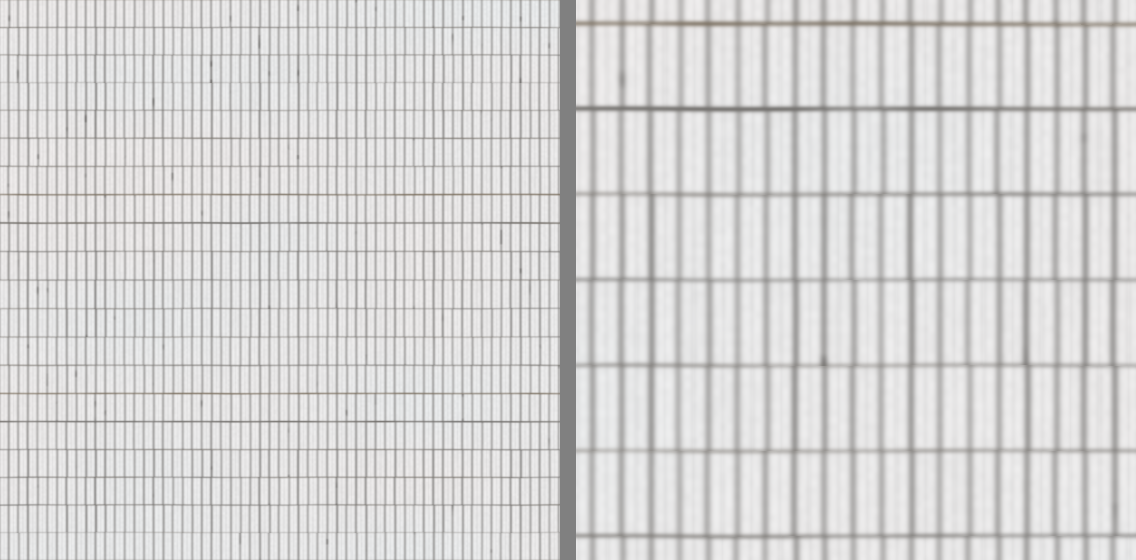
Left, the full canvas; right, a detail of the centre.
Write a WebGL 1 fragment shader that draws this pattern.

```glsl
precision highp float;
// Wall of slim pale upright tiles in a stacked grid with soft grey joints.
// Joints are gaussian lines around a repeated cell; hashes and smooth noise
// vary their darkness, tint and straightness from tile to tile.

uniform vec2 u_resolution;

const float COLUMNS = 58.0;
const float ROWS = 20.0;
const float COLUMN_SHIFT = 0.906;    // first upright joint, in tile widths
const float ROW_DRIFT = 0.003;       // slow unevenness of the row heights
const float BAND = 7.0;              // rows after which the wear recurs
const float UPRIGHT_WIDTH = 0.0026;  // gaussian radius, canvas units
const float LEVEL_WIDTH = 0.0018;
const float UPRIGHT_DEPTH = 0.45;
const float LEVEL_DEPTH = 0.48;
const float SHEEN_DEPTH = 0.035;     // faint grey stripe along each tile
const float GRAIN = 0.022;
const vec3 TILE = vec3(0.922, 0.921, 0.922);
const vec3 INK = vec3(0.445, 0.438, 0.430);
const vec3 STAIN = vec3(0.47, 0.42, 0.35);
const vec3 WARM = vec3(0.008, -0.002, -0.005);
const float TAU = 6.2831853;

float hash(vec2 p) {
  vec3 q = fract(vec3(p.xyx) * 0.1031);
  q += dot(q, q.yzx + 33.33);
  return fract((q.x + q.y) * q.z);
}

float noise(vec2 p) {
  vec2 i = floor(p);
  vec2 f = fract(p);
  f = f * f * (3.0 - 2.0 * f);
  float low = mix(hash(i), hash(i + vec2(1.0, 0.0)), f.x);
  float high = mix(hash(i + vec2(0.0, 1.0)), hash(i + vec2(1.0, 1.0)), f.x);
  return mix(low, high, f.y);
}

float softLine(float distance, float radius) {
  float r = distance / radius;
  return exp(-r * r);
}

// Darkness of a level joint, counted downwards from the top edge
float levelStrength(float line) {
  float phase = mod(line, BAND);
  float strength = 0.72 + 0.4 * hash(vec2(line, 5.0));
  if (line > 1.5 && phase < 0.5) strength = 1.35;
  if (line > 1.5 && abs(phase - 1.0) < 0.5) strength = 1.6;
  if (abs(mod(line, 16.0) - 3.0) < 0.5) strength = 0.45;
  if (line < 0.5 || line > ROWS - 0.5) strength = 0.4;
  return strength;
}

// Darkness of one upright joint within one row, with short darker streaks
float uprightStrength(float column, float row, float along) {
  float phase = mod(row, BAND);
  float wornRow = 1.0 - smoothstep(1.0, 2.4, abs(phase - 3.0));
  float perColumn = hash(vec2(column, 17.0));
  float perTile = hash(vec2(column, phase + 31.0));
  float strength = 0.80 + 0.26 * perColumn + 0.16 * perTile;
  strength += wornRow * (0.04 + 0.25 * perColumn * perColumn);
  float streak = noise(vec2(column * 3.0 + 0.5, along * 3.0));
  strength += 0.6 * smoothstep(0.72, 0.95, streak) * step(0.7, perTile);
  return strength;
}

void main() {
  vec2 uv = gl_FragCoord.xy / u_resolution;
  float pixel = 1.0 / min(u_resolution.x, u_resolution.y);
  float down = 1.0 - uv.y;

  // Grid coordinates: joints lie on whole numbers
  float across = uv.x * COLUMNS - COLUMN_SHIFT;
  float column = floor(across + 0.5);
  float wobble = 0.0009 * (noise(vec2(uv.x * 14.0, down * 9.0)) - 0.5);
  float rowPos = (down + ROW_DRIFT * sin(TAU * down) + wobble) * ROWS;
  float line = floor(rowPos + 0.5);
  float row = floor(rowPos);
  across += 0.10 * (hash(vec2(column, row)) - 0.5);

  // Tile face: broad tint, small lightness changes and a central stripe
  float tint = noise(vec2(uv.x * 4.0, down * 7.0) + 40.0) - 0.5;
  float grain = noise(uv * 240.0) - 0.5;
  float tileTone = hash(vec2(floor(across), row + 60.0)) - 0.5;
  vec3 color = TILE + WARM * tint * 2.0 + GRAIN * grain + 0.012 * tileTone;
  float toJoint = abs(across - column);
  color -= SHEEN_DEPTH * softLine(0.5 - toJoint, 0.10);

  // Upright joints
  float upright = softLine(toJoint / COLUMNS, max(UPRIGHT_WIDTH, 0.7 * pixel));
  upright *= UPRIGHT_DEPTH * uprightStrength(column, row, rowPos);
  color = mix(color, INK, clamp(upright, 0.0, 1.0));

  // Level joints, some of them stained brown
  float toLine = abs(rowPos - line) / ROWS;
  float level = softLine(toLine, max(LEVEL_WIDTH, 0.7 * pixel));
  float patchy = 0.8 + 0.4 * noise(vec2(uv.x * 22.0, line * 7.0));
  level *= LEVEL_DEPTH * levelStrength(line) * patchy;
  float stained = 1.0 - step(0.5, mod(line, BAND));
  float stain = stained * 0.7 + 0.35 * noise(vec2(uv.x * 6.0, line * 3.0));
  vec3 levelInk = mix(INK, STAIN, clamp(stain, 0.0, 1.0));
  color = mix(color, levelInk, clamp(level, 0.0, 0.9));

  gl_FragColor = vec4(color, 1.0);
}
```
